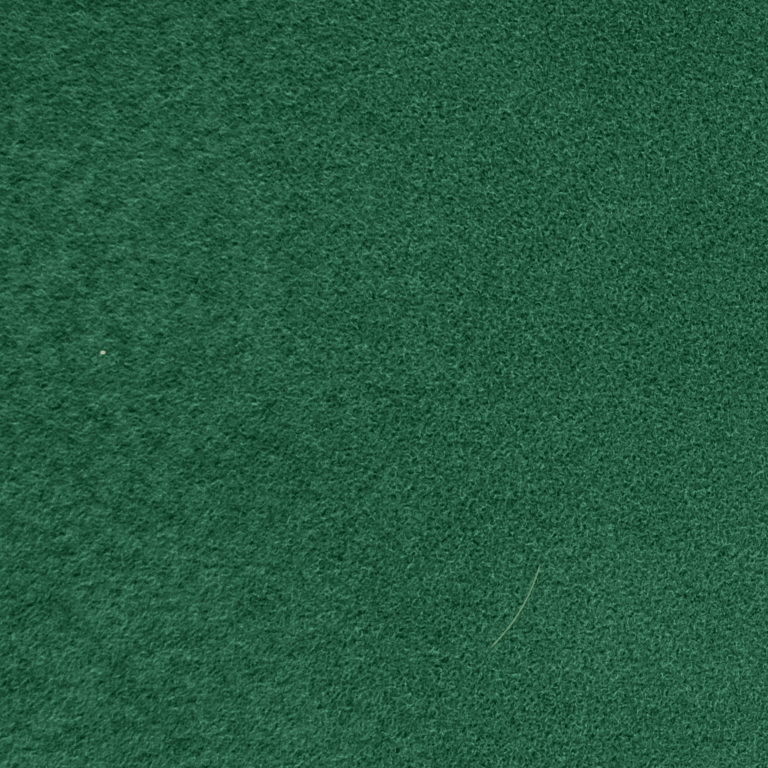
Reproduce this texture procedurally as a WebGL 1 fragment shader.

```glsl
precision highp float;
// Green felt: layers of short, slightly bent fibres, thin light strands over dark
// gaps, are summed into one tone, joined by soft pits and faint clouds, then
// coloured by a dark-to-light ramp. A stray hair and a speck of lint lie on top.

uniform vec2 u_resolution;

#define FIBRE_CELLS 165.0
#define FIBRE_GAIN 1.0
#define BLOTCH_GAIN 1.0
#define CLOUD_GAIN 0.35
#define TONE_MEAN 0.475
#define TONE_SPREAD 0.235
#define DARK_GREEN vec3(0.02, 0.20, 0.11)
#define LIGHT_GREEN vec3(0.27, 0.51, 0.39)
#define HAIR_COLOUR vec3(0.46, 0.62, 0.48)
#define LINT_COLOUR vec3(0.72, 0.74, 0.64)

vec4 hash4(vec3 p) {
  vec4 q = fract(p.xyzx * vec4(0.1031, 0.1030, 0.0973, 0.1099));
  q += dot(q, q.wzxy + 33.33);
  return fract((q.xxyz + q.yzzw) * q.zywx);
}

float valueNoise(vec2 p, float seed) {
  vec2 i = floor(p), f = fract(p);
  f = f * f * (3.0 - 2.0 * f);
  float a = hash4(vec3(i, seed)).x;
  float b = hash4(vec3(i + vec2(1.0, 0.0), seed)).x;
  float c = hash4(vec3(i + vec2(0.0, 1.0), seed)).x;
  float d = hash4(vec3(i + vec2(1.0, 1.0), seed)).x;
  return mix(mix(a, b, f.x), mix(c, d, f.x), f.y) - 0.5;
}

vec2 rotate(vec2 p, float angle) {
  float c = cos(angle), s = sin(angle);
  return vec2(c * p.x + s * p.y, c * p.y - s * p.x);
}

// Soft profile of one bent fibre lying along the x axis
float fibre(vec2 p, float halfLength, float radius, float bend) {
  p.y += bend * p.x * p.x;
  p.x = max(abs(p.x) - halfLength, 0.0);
  float k = max(1.0 - dot(p, p) / (radius * radius), 0.0);
  return k * k * k;
}

// Each cell holds one light strand and one dark gap, so broad tone stays even
float fibreLayer(vec2 p, float seed, float lean, float scatter) {
  vec2 cell = floor(p);
  float sum = 0.0;
  for (int y = -1; y <= 1; y++) {
    for (int x = -1; x <= 1; x++) {
      vec2 id = cell + vec2(float(x), float(y));
      vec4 strand = hash4(vec3(id, seed));
      vec4 gap = hash4(vec3(id, seed + 7.0));
      vec4 form = hash4(vec3(id, seed + 13.0));
      vec2 turn = lean + (vec2(strand.z, gap.z) + form.xy - 1.0) * scatter;
      vec2 onStrand = rotate(p - id - strand.xy, turn.x);
      vec2 onGap = rotate(p - id - gap.xy, turn.y);
      sum += (0.3 + 0.9 * strand.w) * fibre(onStrand, 0.6, 0.44, 1.4 * form.z - 0.7);
      sum -= (0.25 + 0.8 * gap.w) * fibre(onGap, 0.38, 0.56, 1.4 * form.w - 0.7);
    }
  }
  return sum;
}

// Coverage of an evenly bowed strand between two points
float hair(vec2 p, vec2 a, vec2 b, float bow, float width) {
  vec2 axis = b - a;
  float len = length(axis);
  axis /= len;
  float s = dot(p - a, axis) / len;
  float side = dot(p - a, vec2(axis.y, -axis.x));
  float d = abs(side - 4.0 * bow * s * (1.0 - s));
  float ends = smoothstep(0.0, 0.06, s) * smoothstep(1.0, 0.94, s);
  return ends * (1.0 - smoothstep(0.2 * width, width, d));
}

void main() {
  vec2 uv = gl_FragCoord.xy / u_resolution.y;
  float crisp = smoothstep(0.1, 0.75, uv.x);

  // Nap: leans upward toward the bottom, finer and more tangled at the right
  float lean = mix(0.65, 0.0, smoothstep(0.0, 0.8, uv.y));
  float scatter = mix(1.0, 1.9, crisp);
  vec2 nap = uv * FIBRE_CELLS * (1.0 + 0.15 * uv.x);
  float fibres = 0.0;
  for (int i = 0; i < 2; i++) {
    float layer = float(i);
    vec2 shifted = rotate(nap, 0.6 * layer) + 19.7 * layer + 200.0;
    fibres += fibreLayer(shifted, 3.0 + 29.0 * layer, lean - 0.6 * layer, scatter);
  }

  // Soft pits and broad shading
  vec2 slanted = rotate(uv, 0.12) + 2.0;
  float blotch = valueNoise(slanted * vec2(62.0, 105.0), 71.0);
  float cloud = valueNoise(uv * 5.0 + 9.0, 83.0) + 0.7 * valueNoise(uv * 15.0 + 4.0, 97.0);
  float shade = 0.3 * (0.5 - uv.y) + 0.1 * (uv.x - 0.5);

  float deviation = FIBRE_GAIN * mix(0.86, 1.1, crisp) * fibres
    + BLOTCH_GAIN * mix(1.4, 0.5, crisp) * blotch + CLOUD_GAIN * cloud + shade;
  float tone = clamp(TONE_MEAN + TONE_SPREAD * deviation, -0.06, 1.25);
  vec3 colour = mix(DARK_GREEN, LIGHT_GREEN, tone);

  // Stray hair and lint
  float strand = hair(uv, vec2(0.638, 0.156), vec2(0.704, 0.268), 0.009, 0.002);
  colour = mix(colour, HAIR_COLOUR, 0.8 * strand);
  float speck = length((uv - vec2(0.134, 0.541)) * vec2(0.8, 1.1));
  colour = mix(colour, LINT_COLOUR, 1.0 - smoothstep(0.0015, 0.004, speck));

  gl_FragColor = vec4(clamp(colour, 0.0, 1.0), 1.0);
}
```
